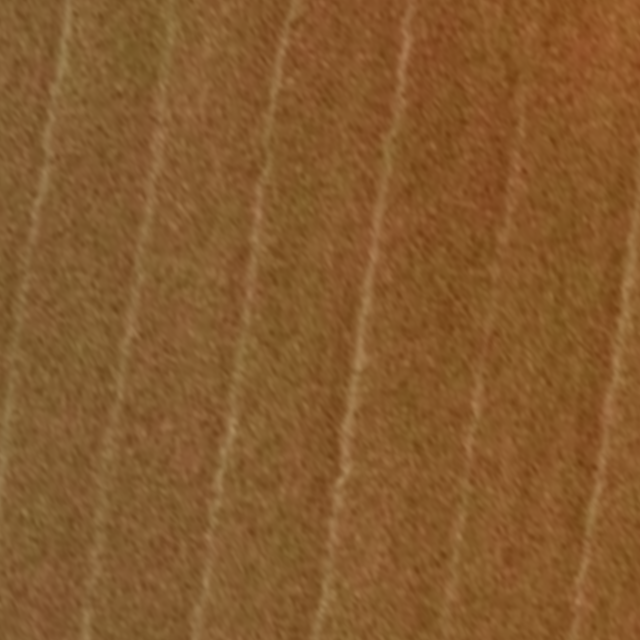
Reproduce this texture procedurally as a WebGL 2 fragment shader.

```glsl
#version 300 es
precision highp float;
// Brown field with fine grain, crossed by slanted pale furrow lines.
uniform vec2 u_resolution;
out vec4 fragColor;

vec3 hash3(vec2 p) {
  vec3 q = fract(p.xyx * vec3(0.1031, 0.1030, 0.0973));
  q += dot(q, q.yxz + 33.33);
  return fract((q.xxy + q.yzz) * q.zyx);
}

// Cellular noise: soft round spots of random sign, one per cell.
float spots(vec2 p) {
  vec2 cell = floor(p);
  float sum = 0.0;
  for (int j = -1; j <= 1; j++) {
    for (int i = -1; i <= 1; i++) {
      vec2 id = cell + vec2(i, j);
      vec3 h = hash3(id + 200.0);
      vec2 d = p - id - h.xy;
      float w = max(0.0, 1.0 - dot(d, d));
      sum += w * w * (2.0 * h.z - 1.0);
    }
  }
  return sum;
}

mat2 rotation(float a) {
  return mat2(cos(a), -sin(a), sin(a), cos(a));
}

void main() {
  vec2 uv = gl_FragCoord.xy / u_resolution;
  float across = uv.x - 0.147 * uv.y;

  // Broad soil tone: olive on the left, rust on the right.
  vec3 color = mix(vec3(0.508, 0.368, 0.202), vec3(0.538, 0.348, 0.168),
                   smoothstep(0.05, 0.95, uv.x + 0.15 * uv.y));
  color += vec3(0.035, 0.005, -0.005) * smoothstep(0.35, 0.0, distance(uv, vec2(1.0)));
  color -= 0.022 * exp(-dot((uv - vec2(0.72, 0.85)) * vec2(6.0, 2.5),
                            (uv - vec2(0.72, 0.85)) * vec2(6.0, 2.5)));

  // Long streaks along the furrows and uneven patches of hue.
  float streak = spots(vec2(across * 22.0, uv.y * 2.5))
               + 0.6 * spots(vec2(across * 55.0 + 9.0, uv.y * 5.0));
  color += 0.016 * streak * vec3(0.9, 1.0, 0.9);
  float hue = spots(uv * vec2(9.0, 6.0) + 31.0) + spots(uv * vec2(34.0, 24.0) + 57.0);
  color += hue * vec3(0.010, -0.006, 0.006);

  // Furrow lines, spaced a little wider toward the right.
  for (int i = 0; i < 6; i++) {
    float n = float(i);
    float center = -0.04 + 0.165 * n + 0.0045 * n * n;
    float wobble = 0.0045 * spots(vec2(n * 7.3, uv.y * 38.0))
                 + 0.003 * sin(uv.y * 9.0 + n * 2.0);
    float d = across - center - wobble;
    float strength = 0.74 - 0.22 * cos(2.094 * (n - 1.0));
    strength *= 1.0 + 0.35 * spots(vec2(n * 5.1 + 3.0, uv.y * 9.0));
    strength *= 1.0 - 0.5 * smoothstep(0.55, 1.0, uv.y) * step(3.5, n);
    float crest = exp(-pow(d / 0.0085, 2.0));
    float tuft = exp(-pow((d - 0.012) / 0.013, 2.0))
               * max(0.0, spots(vec2(across * 60.0 - uv.y * 25.0, uv.y * 50.0)));
    float shade = exp(-pow((d + 0.024) / 0.017, 2.0));
    color += vec3(0.085, 0.108, 0.108) * strength * (crest + 0.4 * tuft);
    color -= vec3(0.026, 0.030, 0.024) * strength * shade;
  }

  // Fine diagonal grain with a gently drifting direction.
  vec2 bend = 0.004 * vec2(sin(uv.y * 23.0 + uv.x * 9.0), sin(uv.x * 19.0 - uv.y * 7.0));
  vec2 p = rotation(0.6) * (uv + bend);
  float grain = spots(p * vec2(165.0, 92.0))
              + 0.5 * spots(p * vec2(95.0, 70.0) + 17.0);
  color += 0.043 * grain * vec3(0.95, 1.0, 0.95);

  fragColor = vec4(clamp(color, 0.0, 1.0), 1.0);
}
```
